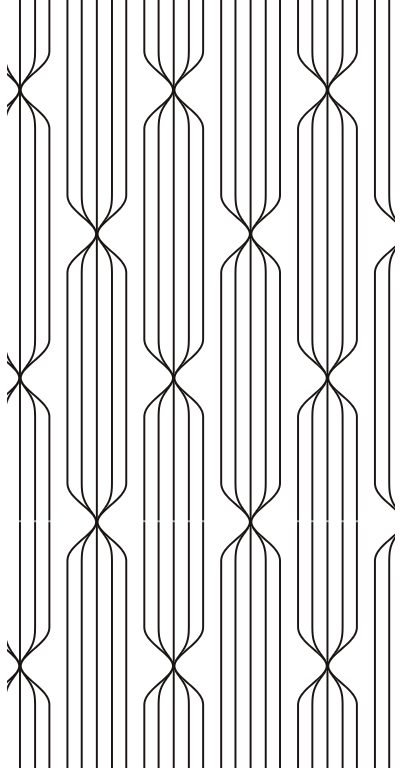
This pattern is drawn by a Shadertoy shader. Its source:

```glsl
// Bundles of five thin vertical lines that pinch together at regular heights.
// Neighbouring columns are staggered by half a period; each strand is an eased
// curve, drawn by its slope-corrected distance inside a cropped white sheet.

#define COLUMN_PITCH 0.1001
#define FIRST_COLUMN 0.026
#define PERIOD 0.375
#define FIRST_PINCH 0.8828
#define LINE_WIDTH 0.00255
#define OUTER_SPREAD 0.0383
#define INNER_SPREAD 0.0197
#define OUTER_REACH 0.0515
#define INNER_REACH 0.057
#define SHEET_EDGES vec2(0.0091, 0.5143)
#define SEAM_HEIGHT 0.3212
#define INK vec3(0.10, 0.08, 0.075)

// Eased rise from the pinch (0) to the straight run (1)
float flare(float t, float bias) {
    return smoothstep(0.0, 1.0, 1.0 - pow(1.0 - clamp(t, 0.0, 1.0), bias));
}

// Sideways offset of a strand; rank is 0 for centre, 1 for inner, 2 for outer
float strandOffset(float rank, float height) {
    if (rank < 0.5) return 0.0;
    bool outer = rank > 1.5;
    float spread = outer ? OUTER_SPREAD : INNER_SPREAD;
    float reach = outer ? OUTER_REACH : INNER_REACH;
    float bias = outer ? 1.15 : 1.9;
    float waist = 0.0005 * rank;
    return mix(waist, spread, flare(abs(height) / reach, bias));
}

// Distance to the nearest strand of one bundle, q measured from its pinch
float bundleDistance(vec2 q) {
    const float STEP = 0.0005;
    float nearest = 1.0;
    for (int i = 0; i < 3; i++) {
        float rank = float(i);
        float offset = strandOffset(rank, q.y);
        float slope = (strandOffset(rank, q.y + STEP)
                     - strandOffset(rank, q.y - STEP)) / (2.0 * STEP);
        nearest = min(nearest, abs(abs(q.x) - offset) / sqrt(1.0 + slope * slope));
    }
    return nearest;
}

void mainImage(out vec4 fragColor, in vec2 fragCoord) {
    vec2 p = fragCoord / iResolution.y;
    float pixel = 1.0 / iResolution.y;

    // Column cell, then the nearest pinch in that column
    float column = floor((p.x - FIRST_COLUMN) / COLUMN_PITCH + 0.5);
    float stagger = mod(column, 2.0);
    float rise = (p.y - FIRST_PINCH) / PERIOD + 0.5 * stagger;
    vec2 q = vec2(p.x - FIRST_COLUMN - column * COLUMN_PITCH,
                  (fract(rise + 0.5) - 0.5) * PERIOD);

    // Smooth line coverage
    float d = bundleDistance(q);
    float ink = clamp((0.5 * LINE_WIDTH - d) / pixel + 0.5, 0.0, 1.0);
    ink *= min(1.0, LINE_WIDTH / pixel);

    // Faint printing seam through the straight runs
    float seam = 1.0 - smoothstep(0.0006, 0.0006 + pixel, abs(p.y - SEAM_HEIGHT));
    ink *= 1.0 - 0.6 * seam * (1.0 - stagger);

    // Side margins of the sheet
    vec2 inside = clamp(vec2(p.x - SHEET_EDGES.x, SHEET_EDGES.y - p.x) / pixel + 0.5, 0.0, 1.0);
    ink *= inside.x * inside.y;

    fragColor = vec4(mix(vec3(1.0), INK, ink), 1.0);
}
```
